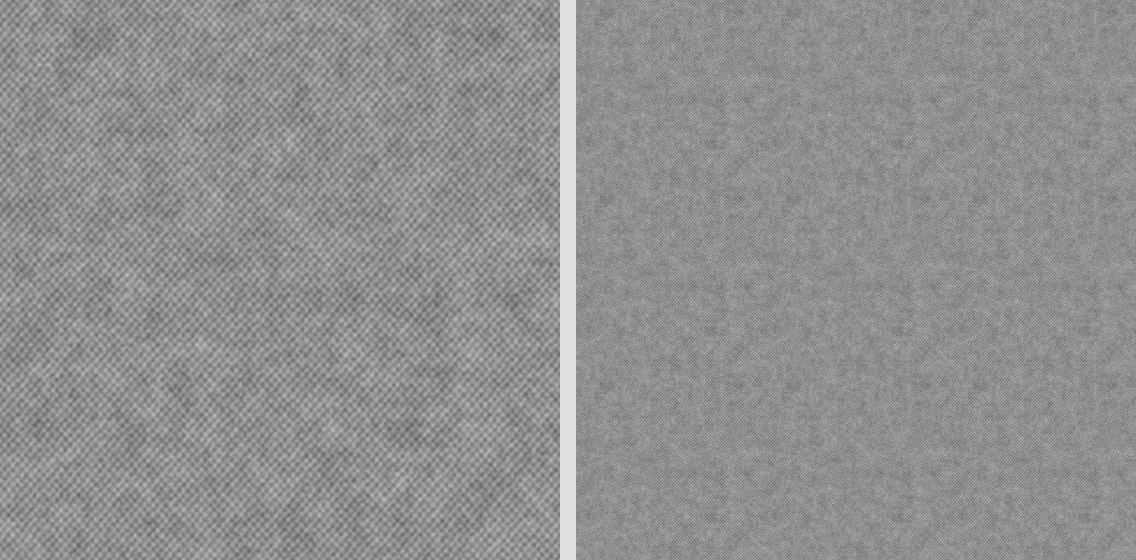
Left: one tile. Right: repeated 3 by 3.
This texture is drawn by a Shadertoy shader. Its source:

```glsl
// Grey woven cloth: a fine diagonal lattice of soft threads with mottled wear.
#define REPEATS vec2(64.0, 56.0) // weave repeats across and down
#define BASE_GREY 0.56      // mean brightness
#define RISING_DEPTH 0.050  // contrast of threads rising to the right
#define FALLING_DEPTH 0.038 // contrast of threads falling to the right
#define WOBBLE 0.15         // thread wander, in repeats
#define WOBBLE_CELLS 40     // noise cells of the wander
#define WEAR_DEPTH 0.045    // strength of the broadest mottling
#define WEAR_CELLS 10       // noise cells of the broadest mottling
#define WEAR_OCTAVES 5
#define WEAR_GAIN 1.15      // weight of each finer octave

const float TAU = 6.2831853;

// Unit gradient at a lattice corner, wrapped to the period.
vec2 cornerGradient(ivec2 corner, int period, int seed) {
    uvec2 c = uvec2((corner + period) % period);
    uint h = c.x * 1597u + c.y * 51749u + uint(seed) * 7919u;
    h = (h ^ (h >> 16)) * 73244475u;
    h = (h ^ (h >> 15)) * 73244475u;
    h ^= h >> 16;
    float angle = TAU * float(h & 65535u) / 65536.0;
    return vec2(cos(angle), sin(angle));
}

// Gradient noise that repeats over the unit square.
float tiledNoise(vec2 uv, int cells, int seed) {
    vec2 p = uv * float(cells);
    ivec2 i = ivec2(floor(p));
    vec2 f = fract(p);
    vec2 s = f * f * f * (f * (f * 6.0 - 15.0) + 10.0);
    float a = dot(cornerGradient(i, cells, seed), f);
    float b = dot(cornerGradient(i + ivec2(1, 0), cells, seed), f - vec2(1, 0));
    float c = dot(cornerGradient(i + ivec2(0, 1), cells, seed), f - vec2(0, 1));
    float d = dot(cornerGradient(i + ivec2(1, 1), cells, seed), f - vec2(1, 1));
    return mix(mix(a, b, s.x), mix(c, d, s.x), s.y);
}

// Mottling from faint broad patches down to stronger fine fibres.
float wear(vec2 uv) {
    float sum = 0.0, weight = 1.0;
    int cells = WEAR_CELLS;
    for (int octave = 0; octave < WEAR_OCTAVES; octave++) {
        sum += weight * tiledNoise(uv, cells, octave + 1);
        weight *= WEAR_GAIN;
        cells *= 2;
    }
    return sum;
}

// Two crossing sets of soft diagonal threads.
float weave(vec2 uv) {
    vec2 wander = vec2(tiledNoise(uv, WOBBLE_CELLS, 11),
                       tiledNoise(uv, WOBBLE_CELLS, 12));
    vec2 p = uv * REPEATS + WOBBLE * wander;
    return RISING_DEPTH * cos(TAU * (p.x - p.y))
         + FALLING_DEPTH * cos(TAU * (p.x + p.y));
}

void mainImage(out vec4 fragColor, in vec2 fragCoord) {
    vec2 uv = fragCoord / iResolution.xy;
    float grey = BASE_GREY + weave(uv) + WEAR_DEPTH * wear(uv);
    fragColor = vec4(vec3(grey), 1.0);
}
```
